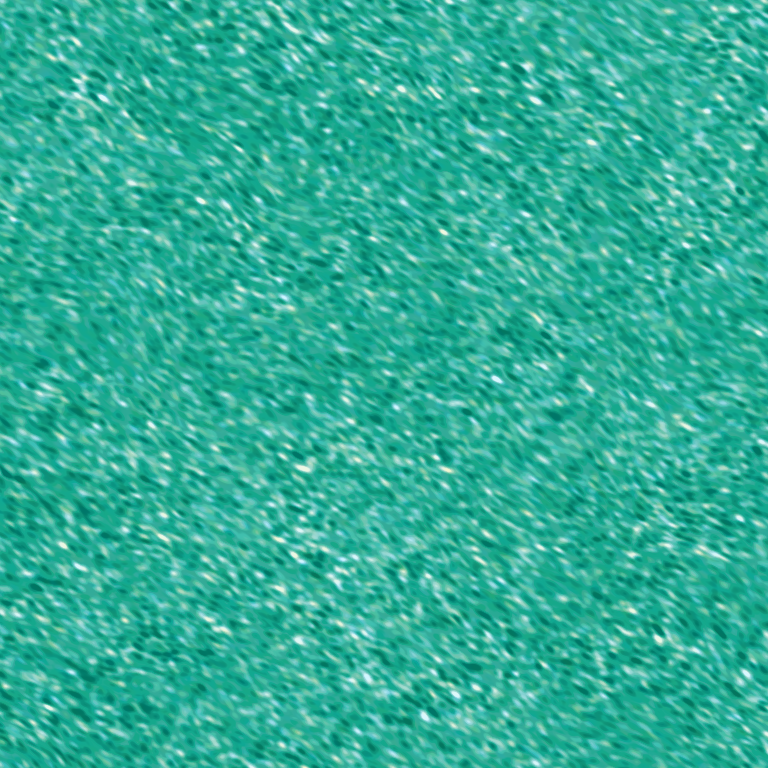
This texture is drawn by a Shadertoy shader. Its source:

```glsl
#define STREAK_ANGLE -0.56
#define ANGLE_SPREAD 0.35
#define FIBRE_RADII vec2(0.0155, 0.0053)
#define CELL_SIZE vec2(0.0155, 0.0105)
#define FIBRES_PER_CELL 3
#define BEND_SCALE 8.0
#define BEND_AMOUNT 0.02
#define PATCH_SCALE 9.0
#define PATCH_WEIGHT 0.19
#define CONTRAST 2.9
#define TINT_AMOUNT 0.04

uint scramble(uint h) {
    h = (h ^ (h >> 16)) * 2146121005u;
    h = (h ^ (h >> 15)) * 2221713035u;
    return h ^ (h >> 16);
}

float hash(ivec2 cell, uint seed) {
    uvec2 q = uvec2(cell) * uvec2(1597334673u, 3812015801u);
    return float(scramble((q.x ^ q.y) + seed * 2654435769u) >> 8) / 16777216.0;
}

// Smooth value noise, centred on zero
float noise(vec2 p, uint seed) {
    ivec2 cell = ivec2(floor(p));
    vec2 f = fract(p);
    f = f * f * (3.0 - 2.0 * f);
    float low = mix(hash(cell, seed), hash(cell + ivec2(1, 0), seed), f.x);
    float high = mix(hash(cell + ivec2(0, 1), seed), hash(cell + ivec2(1, 1), seed), f.x);
    return mix(low, high, f.y) - 0.5;
}

vec2 turned(vec2 p, float angle) {
    float c = cos(angle), s = sin(angle);
    return vec2(c * p.x + s * p.y, c * p.y - s * p.x);
}

// Scattered short fibres, light and dark: x is height, y is tint
vec2 fibres(vec2 p) {
    vec2 q = turned(p, STREAK_ANGLE);
    ivec2 home = ivec2(floor(q / CELL_SIZE));
    vec2 total = vec2(0.0);
    for (int j = -1; j <= 1; j++)
    for (int i = -1; i <= 1; i++)
    for (int k = 0; k < FIBRES_PER_CELL; k++) {
        ivec2 cell = home + ivec2(i, j);
        uint seed = 20u + 8u * uint(k);
        vec2 centre = (vec2(cell) + vec2(hash(cell, seed), hash(cell, seed + 1u))) * CELL_SIZE;
        float turn = (hash(cell, seed + 2u) + hash(cell, seed + 3u) - 1.0) * ANGLE_SPREAD;
        vec2 d = turned(q - centre, turn) / FIBRE_RADII;
        d.x /= mix(0.6, 1.0, hash(cell, seed + 4u));
        float body = max(1.0 - dot(d, d), 0.0);
        vec2 strength = vec2(hash(cell, seed + 5u), hash(cell, seed + 6u)) * 2.0 - 1.0;
        total += strength * body * body;
    }
    return total;
}

// Level is a rank from 0 (deep shadow) to 1 (glint)
vec3 fibreColour(float level) {
    vec3 c = mix(vec3(0.00, 0.46, 0.39), vec3(0.05, 0.57, 0.48), smoothstep(0.0, 0.09, level));
    c = mix(c, vec3(0.08, 0.66, 0.55), smoothstep(0.09, 0.29, level));
    c = mix(c, vec3(0.20, 0.67, 0.60), smoothstep(0.38, 0.54, level));
    c = mix(c, vec3(0.27, 0.75, 0.66), smoothstep(0.56, 0.73, level));
    c = mix(c, vec3(0.42, 0.77, 0.71), smoothstep(0.75, 0.88, level));
    c = mix(c, vec3(0.63, 0.85, 0.82), smoothstep(0.89, 0.98, level));
    return mix(c, vec3(0.90, 0.97, 0.93), smoothstep(0.97, 1.0, level));
}

void mainImage(out vec4 fragColor, in vec2 fragCoord) {
    vec2 uv = fragCoord / iResolution.y;

    // Gentle bending of the nap
    vec2 p = uv + BEND_AMOUNT * vec2(noise(uv * BEND_SCALE, 1u), noise(uv * BEND_SCALE, 2u));

    // Fibres whose contrast wanders, over soft patches
    vec2 nap = fibres(p);
    float height = nap.x * (1.0 + 0.6 * noise(uv * PATCH_SCALE * 1.4, 3u));
    height += PATCH_WEIGHT * (noise(uv * PATCH_SCALE, 8u) + noise(uv * PATCH_SCALE * 0.4, 9u));

    // Logistic curve spreads the heights evenly over the colour ramp
    float level = 1.0 / (1.0 + exp(-CONTRAST * height));

    // Cream and blue tints on single fibres
    vec3 colour = fibreColour(level);
    colour += TINT_AMOUNT * nap.y * (0.4 + level) * vec3(0.7, 0.0, -1.0);

    fragColor = vec4(clamp(colour, 0.0, 1.0), 1.0);
}
```
